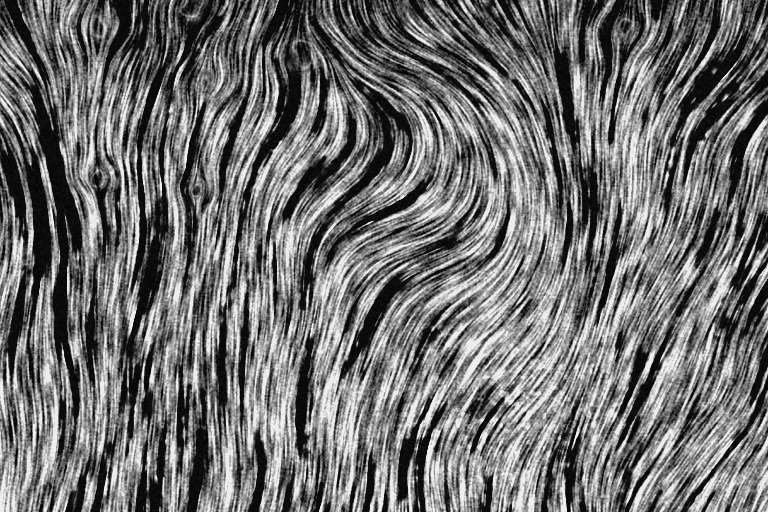
Write a Shadertoy shader that draws this texture.

```glsl
const int KNOT_COUNT = 7;
// centre x, centre y, radius
const vec3 KNOTS[KNOT_COUNT] = vec3[KNOT_COUNT](
    vec3(0.59, 0.89, 0.046), vec3(0.40, 0.84, 0.034), vec3(0.19, 0.655, 0.026),
    vec3(0.195, 0.95, 0.042), vec3(0.375, 0.99, 0.044), vec3(0.385, 0.63, 0.022),
    vec3(1.22, 0.94, 0.036));

float hash(vec2 cell) {
    vec3 q = fract(vec3(cell.xyx) * 0.1031);
    q += dot(q, q.yzx + 33.33);
    return fract((q.x + q.y) * q.z);
}

float noise(vec2 p) {
    vec2 i = floor(p), f = fract(p);
    f = f * f * (3.0 - 2.0 * f);
    return mix(mix(hash(i), hash(i + vec2(1, 0)), f.x),
               mix(hash(i + vec2(0, 1)), hash(i + vec2(1, 1)), f.x), f.y);
}

float bell(vec2 p, vec2 centre, vec2 size) {
    vec2 d = (p - centre) / size;
    return exp(-dot(d, d));
}

// Direction of the grain; the tilt is measured from vertical, to the right
vec2 grainDirection(vec2 p) {
    float wander = noise(p * vec2(7.0, 6.0) + 31.0) - 0.5;
    float tilt = 0.03 + 0.50 * wander + 0.10 * sin(p.y * 17.0 + p.x * 5.0);
    tilt += 0.42 * smoothstep(1.08, 1.35, p.x);

    // Sweeping bend, then the fold above it
    float bandY = 0.54 - 0.75 * (p.x - 0.78);
    tilt += 1.12 * bell(vec2(p.x, p.y - bandY), vec2(0.84, 0.0), vec2(0.36, 0.19));
    tilt -= 1.30 * bell(p, vec2(0.82, 0.87), vec2(0.24, 0.12));
    tilt -= 0.75 * bell(p, vec2(0.02, 0.84), vec2(0.11, 0.13));

    // Grain parts around each knot
    for (int i = 0; i < KNOT_COUNT; i++) {
        vec2 d = (p - KNOTS[i].xy) / (KNOTS[i].z * 1.3);
        tilt -= 2.2 * d.x * d.y * exp(-dot(d, d));
    }
    return vec2(sin(tilt), cos(tilt));
}

// Noise averaged along the grain, scaled to roughly unit deviation
float streak(vec2 start, float cellSize, float stepSize) {
    const int STEPS = 14;
    mat2 turn = mat2(0.6, 0.8, -0.8, 0.6);
    float total = 0.0, power = 0.0;
    for (int side = -1; side <= 1; side += 2) {
        vec2 p = start;
        for (int i = 0; i < STEPS; i++) {
            float t = float(i) / float(STEPS);
            float weight = 1.0 - t * t;
            total += weight * (noise(turn * p / cellSize + 200.0) - 0.5);
            power += weight * weight;
            p += grainDirection(p) * stepSize * float(side);
        }
    }
    return 4.0 * total / sqrt(power);
}

// x: ring tone, y: coverage
vec2 knotLayer(vec2 p, vec3 knot) {
    vec2 d = (p - knot.xy) / knot.z;
    float r = length(d * vec2(1.25, 0.85)) + 0.6 * (noise(p * 45.0) - 0.5);
    float rings = 0.43 + 0.14 * sin(r * 19.0);
    float tone = rings * smoothstep(0.05, 0.40, r);
    return vec2(tone, 1.0 - smoothstep(0.45, 0.95, r));
}

void mainImage(out vec4 fragColor, in vec2 fragCoord) {
    vec2 p = fragCoord / iResolution.y;

    float furrow = streak(p, 0.0135, 0.0105);
    float ridge = streak(p, 0.0068, 0.0052);
    float fibre = streak(p, 0.0036, 0.0021);
    float grit = noise(p * 300.0) - 0.5;

    // Wood surface with broad light and shade
    float tone = 0.50 + 0.06 * clamp(furrow, -1.0, 1.0) + 0.10 * ridge
               + 0.15 * fibre + 0.28 * grit;
    tone += 0.07 * bell(p, vec2(0.85, 0.28), vec2(0.45, 0.30));
    tone += 0.08 * (noise(p * 5.0 + 9.0) - 0.5);
    tone -= 0.18 * smoothstep(0.82, 1.05, p.y + 0.1 * noise(p * 9.0));

    // Pale weathered flecks
    float patches = bell(p, vec2(1.02, 0.18), vec2(0.28, 0.16));
    tone += 0.30 * patches * smoothstep(0.62, 0.80, noise(p * 95.0));

    // Knots
    float cover = 0.0;
    for (int i = 0; i < KNOT_COUNT; i++) {
        vec2 layer = knotLayer(p, KNOTS[i]);
        tone = mix(tone, layer.x + 0.08 * fibre + 0.25 * grit, 0.85 * layer.y);
        cover = max(cover, layer.y);
    }

    // Deep cracks, narrower in the bend and wider on the left
    float depth = furrow + 0.25 * ridge + 0.16 * fibre
                + 0.20 * bell(p, vec2(0.85, 0.45), vec2(0.35, 0.35))
                - 0.15 * (1.0 - smoothstep(0.30, 0.60, p.x));
    float crack = (1.0 - smoothstep(-1.50, -0.65, depth)) * (1.0 - cover);
    tone = mix(tone, 0.04 + 0.06 * grit, crack);

    fragColor = vec4(vec3(clamp(tone, 0.03, 0.93)), 1.0);
}
```
